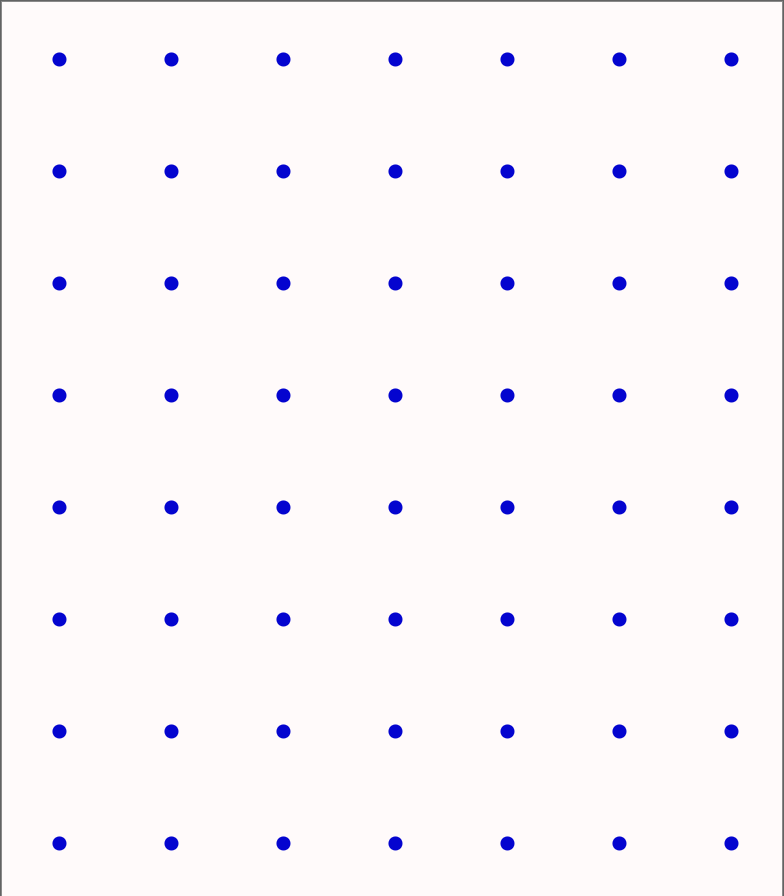
Reproduce this pattern procedurally as a Shadertoy shader.

```glsl
// Seven by eight grid of small blue dots on warm white paper, with a thin
// grey frame on the left, right and top. One cell is one unit; the dots come
// from a repeated circle distance, the frame from the distance to the sides.

// Antialiased coverage of a signed distance, negative inside.
float coverage(float dist, float pixel) {
    return clamp(0.5 - dist / pixel, 0.0, 1.0);
}

void mainImage(out vec4 fragColor, in vec2 fragCoord) {
    // Cell units, measured from the top left corner
    float pixel = 7.0 / iResolution.x;
    vec2 p = vec2(fragCoord.x, iResolution.y - fragCoord.y) * pixel;

    vec3 color = vec3(1.0, 0.98, 0.98);

    // Dots, slightly right of and below each cell centre
    float dot_dist = length(fract(p) - 0.531) - 0.0625;
    color = mix(color, vec3(0.015, 0.015, 0.81), coverage(dot_dist, pixel));

    // Frame, open at the bottom
    float side_dist = min(min(p.x, 7.0 - p.x), p.y);
    color = mix(color, vec3(0.39), coverage(side_dist - 1.0 / 64.0, pixel));

    fragColor = vec4(color, 1.0);
}
```
